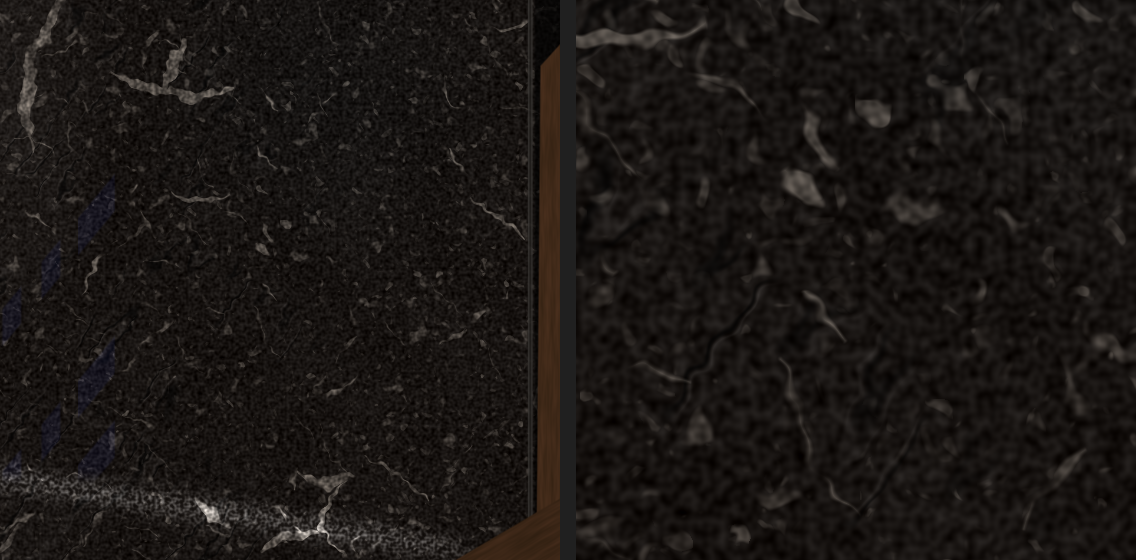
Left, the full canvas; right, a detail of the centre.
Give the GLSL for this texture, as a Shadertoy shader.

```glsl
#define STONE vec3(0.078, 0.062, 0.053)
#define VEIN vec3(0.43, 0.40, 0.37)
#define WOOD_DARK vec3(0.20, 0.13, 0.07)
#define WOOD_LIGHT vec3(0.29, 0.185, 0.115)
#define BLUE_GLOW vec3(0.010, 0.018, 0.065)
#define GRAIN 0.085
#define SOFT 0.0020
#define VEIN_CELLS 9.0

vec2 hash2(vec2 p) {
    vec3 q = fract(p.xyx * vec3(0.1031, 0.1030, 0.0973));
    q += dot(q, q.yzx + 33.33);
    return fract((q.xx + q.yz) * q.zy);
}

float gradDot(vec2 cell, vec2 offset) {
    float a = 6.2832 * hash2(cell).x;
    return dot(vec2(cos(a), sin(a)), offset);
}

float noise(vec2 p) {
    vec2 i = floor(p), f = p - i, e = vec2(1, 0);
    vec2 u = f * f * f * (f * (f * 6.0 - 15.0) + 10.0);
    return mix(mix(gradDot(i, f), gradDot(i + e, f - e), u.x),
               mix(gradDot(i + e.yx, f - e.yx), gradDot(i + 1.0, f - 1.0), u.x), u.y);
}

// Soft step: 1 where d is negative
float inside(float d, float blur) { return 1.0 - smoothstep(-blur, blur, d); }

// Bent stroke with tapered ends
float stroke(vec2 p, vec2 a, vec2 b, float bend, float width) {
    vec2 d = b - a;
    float t = clamp(dot(p - a, d) / dot(d, d), 0.0, 1.0);
    vec2 q = a + d * t + vec2(-d.y, d.x) * bend * 4.0 * t * (1.0 - t);
    float r = width * (0.35 + 0.65 * sin(3.1416 * t)) * (1.0 + 1.6 * noise(p * 38.0));
    return inside(length(p - q) - r, SOFT);
}

// Short broken veins, one per chosen cell
float veins(vec2 p, float seed) {
    float v = 0.0;
    for (int k = 0; k < 9; k++) {
        vec2 cell = floor(p * VEIN_CELLS) + vec2(k % 3, k / 3) - 1.0;
        vec2 h = hash2(cell + seed), s = hash2(cell + seed + 71.7);
        vec2 c = (cell + 0.2 + 0.6 * h) / VEIN_CELLS;
        float keep = step(s.x, mix(0.8, 0.3, smoothstep(0.55, 0.75, c.x)));
        float angle = (s.y < 0.65 ? -0.75 : 0.8) + 1.1 * (h.x - 0.5);
        vec2 arm = vec2(cos(angle), sin(angle)) * mix(0.012, 0.06, h.y);
        float line = stroke(p, c - arm, c + arm, 0.3 * (h.x - 0.5), mix(0.001, 0.005, s.y * s.y));
        v = max(v, keep * line * mix(0.3, 0.85, fract(h.x * 9.0)));
    }
    return v * smoothstep(-0.25, 0.15, noise(p * 30.0 + seed));
}

// Large pale patches: end points, then bend and width
float patches(vec2 p) {
    vec4 ends[11] = vec4[](vec4(0.2, 0.87, 0.41, 0.84), vec4(0.295, 0.84, 0.325, 0.925),
        vec4(0.115, 1.02, 0.06, 0.73), vec4(0.458, 0.57, 0.472, 0.555), vec4(0.53, 0.15, 0.63, 0.15),
        vec4(0.62, 0.14, 0.62, 0.01), vec4(0.47, 0.02, 0.57, 0.05), vec4(0.31, 0.66, 0.405, 0.65),
        vec4(0.84, 0.64, 0.935, 0.575), vec4(0.65, 0.18, 0.77, 0.11), vec4(0.35, 0.1, 0.41, 0.065));
    vec2 form[11] = vec2[](vec2(-0.1, 0.01), vec2(0, 0.013), vec2(-0.1, 0.011), vec2(0, 0.009),
        vec2(-0.12, 0.009), vec2(-0.35, 0.007), vec2(0.1, 0.008), vec2(-0.12, 0.004),
        vec2(0.05, 0.004), vec2(0.04, 0.003), vec2(-0.1, 0.009));
    float v = 0.0;
    for (int i = 0; i < 11; i++)
        v = max(v, stroke(p, ends[i].xy, ends[i].zw, form[i].x, form[i].y));
    return v * (0.65 + 0.7 * noise(p * vec2(75.0, 35.0)));
}

// Ragged flecks
float flecks(vec2 p, float cells, float share) {
    vec2 g = p * cells, cell = floor(g);
    vec2 h = hash2(cell + cells), s = hash2(cell + cells + 13.1);
    vec2 d = g - cell - mix(vec2(0.35), vec2(0.65), h);
    float r = mix(0.08, 0.3, s.y) * (1.0 + 1.5 * noise(g * 2.2));
    d.x += d.y * (s.y - 0.5);
    return step(s.x, share) * inside(length(d) - r, SOFT * cells) * mix(0.25, 0.9, h.y * h.y);
}

vec3 stone(vec2 uv) {
    vec2 p = uv + 0.014 * vec2(noise(uv * 14.0), noise(uv * 14.0 + 40.0));
    p += 0.009 * vec2(noise(uv * 55.0), noise(uv * 55.0 + 9.0));
    float cloud = noise(uv * 7.0) + 0.5 * noise(uv * 15.0);
    float grain = noise(uv * 170.0) + 0.7 * noise(uv * 85.0);
    vec3 col = STONE + 0.02 * cloud + GRAIN * grain + 0.009;

    // Fine parallel cracks with a lit edge
    vec2 along = vec2(dot(p, vec2(1.86, 2.34)), dot(p, vec2(18.7, -14.9)));
    float zone = smoothstep(0.7, 0.4, uv.x) * smoothstep(-0.1, 0.25, cloud);
    float crack = noise(along);
    col *= 1.0 - 0.6 * zone * inside(abs(crack) - 0.03, 0.03);
    col += 0.055 * zone * inside(abs(crack - 0.08) - 0.02, 0.03);

    // Veins, clots and flecks
    float v = max(max(veins(p, 3.0), 0.85 * veins(p + 0.37, 57.0)), patches(p));
    float rightSide = smoothstep(0.4, 0.8, uv.x);
    float dots = max(flecks(p, 48.0, 0.14 + 0.18 * rightSide), 0.7 * flecks(p + 0.2, 95.0, 0.22));
    float clots = smoothstep(0.38, 0.75, noise(p * 58.0) + 0.8 * noise(p * 21.0));
    col = mix(col, VEIN * (1.0 + 0.6 * grain), max(v, max(0.6 * dots, 0.4 * clots)));

    // Haze on the left, cool shade above
    vec2 shade = uv - vec2(0.6, 0.85);
    col += 0.035 * smoothstep(0.24, 0.0, uv.x) * smoothstep(0.3, 0.9, uv.y);
    col += vec3(-0.004, 0.003, 0.007) * exp(-14.0 * dot(shade, shade));

    // Slanted blue window reflections
    vec3 rows = vec3(0.41, 0.12, -0.03);
    float pane = max(inside(abs(fract(uv.x / 0.07) - 0.3) - 0.24, 0.04), step(0.14, uv.x));
    pane *= inside(uv.x - 0.205, SOFT) * smoothstep(0.13, 0.17, uv.y);
    for (int i = 0; i < 3; i++)
        col += BLUE_GLOW * pane * inside(abs(uv.y - 1.2 * uv.x - rows[i]) - 0.033, 0.004);

    // Glossy light band
    float d = (uv.y - 0.147 + 0.157 * uv.x) / 0.024;
    float gloss = exp(-d * d) * smoothstep(0.9, 0.75, uv.x);
    return col + gloss * (0.05 + 0.13 * max(0.0, 0.5 + 2.0 * grain) + 0.35 * v);
}

vec3 wood(vec2 uv, vec2 dir) {
    vec2 g = vec2(dot(uv, dir), dot(uv, vec2(-dir.y, dir.x)));
    float fibre = noise(g * vec2(9, 110)) + 0.6 * noise(g * vec2(30, 260));
    return mix(WOOD_DARK, WOOD_LIGHT, clamp(0.55 + 0.6 * fibre, 0.0, 1.0));
}

void mainImage(out vec4 fragColor, in vec2 fragCoord) {
    vec2 uv = fragCoord / iResolution.xy;
    // Metal joint beside a shadow
    vec3 col = stone(uv) * (1.0 - 0.65 * smoothstep(0.951, 0.958, uv.x));
    float joint = abs(uv.x - 0.947);
    vec3 metal = vec3(0.13, 0.12, 0.11) + 0.11 * inside(abs(joint - 0.003) - 0.001, SOFT);
    col = mix(col, metal, 0.85 * inside(joint - 0.0045, SOFT));

    // Wooden post and sloping rail
    float post = max(0.958 + 0.008 * uv.y - uv.x, 0.67 * (uv.y - 0.88 - 1.1 * (uv.x - 0.963)));
    float rail = 0.86 * (uv.y - 0.59 * (uv.x - 0.814));
    col = mix(col, wood(uv, vec2(0, 1)), inside(post, SOFT));
    col = mix(col, 0.92 * wood(uv, vec2(0.861, 0.508)), inside(rail, SOFT));
    fragColor = vec4(clamp(col, 0.0, 1.0), 1.0);
}
```
